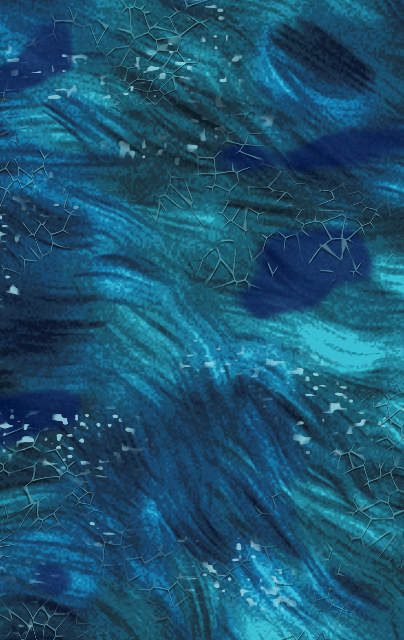
Write a WebGL 2 fragment shader that draws this texture.

```glsl
#version 300 es
precision highp float;
// Thick blue and teal paint: three sizes of curved, bristled brush dabs are laid
// over each other on jittered grids, then toned by broad noise, glazed with
// smooth ultramarine pools and finished with cracks, flecks and grain.
uniform vec2 u_resolution;
out vec4 fragColor;

float hash(vec2 p) {
  vec3 h = fract(vec3(p.xyx) * 0.1031);
  h += dot(h, h.yzx + 33.33);
  return fract((h.x + h.y) * h.z);
}

vec2 hash2(vec2 p) {
  return vec2(hash(p), hash(p + vec2(47.0, 113.0)));
}

float noise(vec2 p) {
  vec2 i = floor(p), f = fract(p);
  f = f * f * (3.0 - 2.0 * f);
  float low = mix(hash(i), hash(i + vec2(1, 0)), f.x);
  float high = mix(hash(i + vec2(0, 1)), hash(i + vec2(1, 1)), f.x);
  return mix(low, high, f.y);
}

float fbm(vec2 p) {
  float sum = 0.0, amp = 0.53;
  for (int i = 0; i < 4; i++) {
    sum += amp * noise(p);
    p = mat2(1.6, 1.2, -1.2, 1.6) * p + 17.3;
    amp *= 0.5;
  }
  return sum;
}

// Fine grooves running along x
float bristles(vec2 q) {
  return 0.5 * noise(q * vec2(9.0, 75.0)) + 0.5 * noise(q * vec2(15.0, 185.0));
}

// Flat strokes at the top, falling to the right lower down
float strokeAngle(vec2 p) {
  return mix(-0.8, -0.1, p.y) + 1.5 * (noise(p * 3.2 + 5.0) - 0.5);
}

// Lays one grid of dabs over paint, which holds (tone, blueness)
vec2 layDabs(vec2 paint, vec2 p, float cell, float seed) {
  vec2 g = p / cell, home = floor(g);
  for (int j = -1; j <= 1; j++) {
    for (int i = -1; i <= 1; i++) {
      vec2 id = home + vec2(i, j);
      vec2 place = hash2(id + seed), form = hash2(id + seed + 19.0);
      vec2 tint = hash2(id + seed + 71.0);
      vec2 centre = id + 0.2 + 0.6 * place;
      float angle = strokeAngle(centre * cell) + 0.7 * (form.x - 0.5);
      vec2 along = vec2(cos(angle), sin(angle)), d = g - centre;
      vec2 q = vec2(dot(d, along), dot(d, vec2(-along.y, along.x)));
      q.y -= 0.7 * (form.y - 0.5) * q.x * q.x;
      float reach = length(q / vec2(1.05, 0.5));
      if (reach >= 1.0) continue;
      float groove = bristles(q * cell + 40.0 * place);
      float cover = smoothstep(0.0, 0.3, 1.0 - reach - 0.5 * groove);
      float tone = 0.47 + 0.6 * (tint.x - 0.5) + 1.0 * (groove - 0.5);
      paint = mix(paint, vec2(tone, tint.y), cover * mix(0.45, 1.0, place.y));
    }
  }
  return paint;
}

vec3 ramp(float t, vec3 a, vec3 b, vec3 c, vec3 d, vec3 e) {
  vec3 col = mix(a, b, smoothstep(0.0, 0.3, t));
  col = mix(col, c, smoothstep(0.3, 0.55, t));
  col = mix(col, d, smoothstep(0.55, 0.8, t));
  return mix(col, e, smoothstep(0.8, 1.0, t));
}

vec3 pigment(float tone, float blueness) {
  vec3 teal = ramp(tone, vec3(0.05, 0.12, 0.16), vec3(0.11, 0.22, 0.27),
    vec3(0.10, 0.36, 0.44), vec3(0.13, 0.54, 0.63), vec3(0.22, 0.75, 0.83));
  vec3 blue = ramp(tone, vec3(0.04, 0.09, 0.19), vec3(0.10, 0.20, 0.30),
    vec3(0.09, 0.29, 0.45), vec3(0.07, 0.48, 0.68), vec3(0.20, 0.73, 0.86));
  return mix(teal, blue, blueness);
}

// Gap between the two nearest cell points: zero on a crack
float crackGap(vec2 p) {
  vec2 home = floor(p);
  float first = 9.0, second = 9.0;
  for (int j = -1; j <= 1; j++) {
    for (int i = -1; i <= 1; i++) {
      vec2 id = home + vec2(i, j);
      float d = length(id + hash2(id) - p);
      second = min(second, max(first, d));
      first = min(first, d);
    }
  }
  return second - first;
}

void main() {
  vec2 p = gl_FragCoord.xy / u_resolution.y;
  vec2 wobble = vec2(noise(p * 11.0), noise(p * 11.0 + 31.0)) - 0.5;
  vec2 w = p + 0.02 * wobble;

  // Brush work, large to small
  vec2 paint = vec2(0.47, 0.5);
  paint = layDabs(paint, w, 0.30, 3.0);
  paint = layDabs(paint, w, 0.19, 211.0);
  paint = layDabs(paint, w, 0.12, 419.0);
  float grain = noise(p * 290.0) - 0.5;
  float tone = paint.x + 0.95 * (fbm(w * vec2(4.0, 6.5) + 9.0) - 0.5) + 0.22 * grain;
  float blueness = smoothstep(0.3, 0.7, 0.55 * noise(w * 3.6 + 23.0) + 0.45 * paint.y);
  vec3 col = pigment(tone, blueness);

  // Smooth ultramarine glaze
  float pool = smoothstep(0.70, 0.84, noise(w * vec2(4.2, 9.0) + 0.8 * wobble + 61.0));
  col = mix(col, vec3(0.05, 0.14, 0.34) + 0.12 * (tone - 0.4), 0.85 * pool);

  // Light cracks with a dark lower lip
  float dry = smoothstep(0.56, 0.68, fbm(p * 4.5 + 83.0));
  vec2 c = w * 38.0 + 1.4 * wobble;
  float broken = dry * smoothstep(0.35, 0.6, noise(p * 45.0));
  col *= 1.0 - 0.4 * broken * (1.0 - smoothstep(0.03, 0.12, crackGap(c + vec2(0.0, 0.09))));
  float crack = broken * (1.0 - smoothstep(0.02, 0.09, crackGap(c)));
  col = mix(col, vec3(0.42, 0.72, 0.78), 0.6 * crack);

  // Clustered flecks of bare highlight
  float cluster = smoothstep(0.57, 0.72, fbm(p * vec2(6.0, 9.0) + 140.0));
  float fleck = smoothstep(0.68, 0.82, noise(w * vec2(105.0, 165.0)));
  fleck *= cluster * smoothstep(0.35, 0.6, noise(p * 55.0 + 7.0));
  col = mix(col, vec3(0.60, 0.85, 0.90), 0.85 * fleck);

  fragColor = vec4(clamp(col, 0.0, 1.0), 1.0);
}
```
